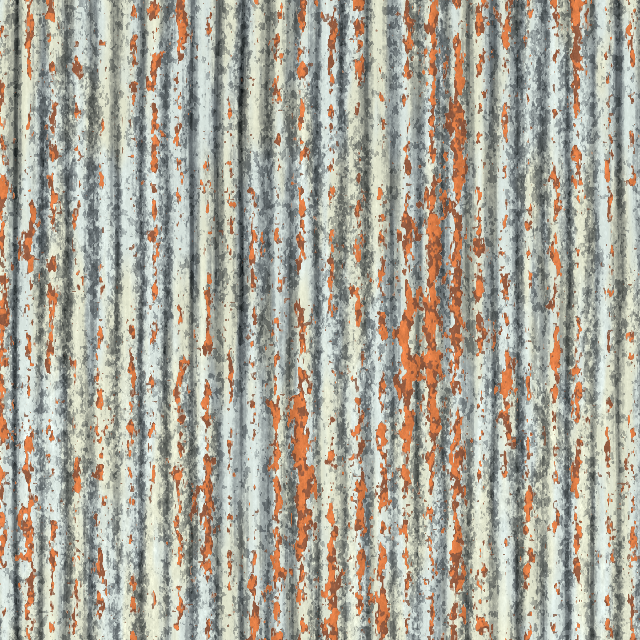
Write a WebGL 1 fragment shader that draws this texture.

```glsl
precision highp float;
uniform vec2 u_resolution;

const float RIDGES = 25.5;
const float PHASE = 0.37;
const float TAU = 6.28319;

const vec3 PALE = vec3(0.87, 0.89, 0.86);
const vec3 ZINC = vec3(0.64, 0.66, 0.65);
const vec3 SHADOW = vec3(0.42, 0.44, 0.445);
const vec3 ORANGE = vec3(0.86, 0.49, 0.28);
const vec3 BROWN = vec3(0.56, 0.35, 0.25);
const vec3 TAN = vec3(0.72, 0.59, 0.50);
const vec3 LICHEN = vec3(1.01, 1.0, 0.93);
const vec3 BLUISH = vec3(0.97, 1.0, 1.01);

float hash(vec2 p) {
  vec3 q = fract(p.xyx * 0.1031);
  q += dot(q, q.yzx + 33.33);
  return fract((q.x + q.y) * q.z);
}

float noise(vec2 p) {
  vec2 i = floor(p);
  vec2 f = fract(p);
  f = f * f * (3.0 - 2.0 * f);
  float low = mix(hash(i), hash(i + vec2(1.0, 0.0)), f.x);
  float high = mix(hash(i + vec2(0.0, 1.0)), hash(i + vec2(1.0, 1.0)), f.x);
  return mix(low, high, f.y);
}

float fbm(vec2 p, float gain) {
  float sum = 0.0;
  float total = 0.0;
  float weight = 1.0;
  for (int i = 0; i < 3; i++) {
    sum += weight * noise(p);
    total += weight;
    p = p * 2.0 + 17.3;
    weight *= gain;
  }
  return sum / total;
}

float bump(float x, float center, float width) {
  float d = (x - center) / width;
  return exp(-d * d);
}

// Rounded crest at the middle of each ridge, with a faint shoulder
float corrugation(float f, float skew) {
  float a = TAU * (f - 0.5 + skew * sin(TAU * f));
  return 0.5 + 0.5 * cos(a) + 0.12 * cos(2.0 * a + 1.2);
}

// Thin line in each groove, varying in depth along its length
float grooveLine(float s, float y) {
  float id = floor(s + 0.5);
  float depth = smoothstep(0.2, 0.8, noise(vec2(id * 5.1, y * 3.0 + id)));
  return depth * (1.0 - smoothstep(0.05, 0.12, abs(s - id)));
}

// Dark joints where sheets overlap, each in a groove
float sheetJoints(float s) {
  float dark = 0.0;
  for (int i = 0; i < 3; i++) {
    float n = float(i);
    dark += bump(s, 1.0 + n * (8.0 + n), 0.09);
  }
  return dark;
}

vec3 metalColor(float tone) {
  vec3 c = mix(SHADOW, ZINC, smoothstep(0.12, 0.46, tone));
  c = mix(c, PALE, smoothstep(0.42, 0.74, tone));
  return c + 0.25 * max(tone - 0.8, 0.0) + 0.5 * min(tone - 0.12, 0.0);
}

// Rust spread over the upper and lower sheets
float rustRegion(float x, float lower) {
  float top = max(bump(x, 0.72, 0.14), 0.75 * bump(x, 0.03, 0.04));
  return mix(top, bump(x, 0.54, 0.29), lower);
}

float rustField(vec2 uv, float id, float f, float lower) {
  float flakes = fbm(uv * vec2(95.0, 46.0), 0.75);
  float streak = noise(vec2(id * 3.7, uv.y * 5.0 + id));
  float across = bump(f, 0.38 + 0.34 * hash(vec2(id, 5.0)), 0.2);
  return flakes + 0.36 * (streak - 0.5) + 0.3 * (across - 0.5)
    + 0.15 * (rustRegion(uv.x, lower) - 0.5);
}

void main() {
  vec2 uv = gl_FragCoord.xy / u_resolution;

  // Ridge coordinates with a slight bend along their length
  float s = uv.x * RIDGES + PHASE + 0.14 * (noise(uv * vec2(9.0, 5.0)) - 0.5);
  float id = floor(s);
  float f = fract(s);
  float lower = 1.0 - smoothstep(0.38, 0.54, uv.y + 0.14 * (noise(vec2(s, 3.0)) - 0.5));

  // Shading, long scratches and grain
  float crest = corrugation(f, 0.14 * (noise(vec2(s * 0.6, 8.0)) - 0.5));
  float streaks = fbm(uv * vec2(120.0, 4.0), 0.8);
  float rough = smoothstep(0.3, 0.7, fbm(uv * vec2(22.0, 4.0) + 31.0, 0.5));
  float grain = fbm(uv * vec2(190.0, 120.0) + 9.0, 0.9);
  float tone = 0.33 + 0.48 * crest + 0.09 * lower + 0.6 * (streaks - 0.5);
  tone += mix(0.4, 0.85, rough) * (grain - 0.5);
  tone -= 0.25 * sheetJoints(s) + 0.24 * grooveLine(s, uv.y);

  // Peeled coating with crisp edges, mostly off the crests
  float peel = fbm(uv * vec2(120.0, 75.0) + 41.0, 0.75) + 0.12 * (rough - crest);
  tone -= 0.28 * smoothstep(0.55, 0.6, peel);
  vec3 color = metalColor(tone);

  // Yellowish and bluish weathering
  float tint = fbm(uv * vec2(34.0, 6.0) + 53.0, 0.5);
  color *= mix(BLUISH, LICHEN, smoothstep(0.36, 0.68, tint));

  // Dark pits, denser beside the rust
  float rust = rustField(uv, id, f, lower);
  float pits = noise(uv * vec2(230.0, 180.0) + 71.0) + 0.7 * (rust - 0.5);
  color = mix(color, BROWN * 0.85, 0.75 * smoothstep(0.84, 0.93, pits));

  // Stained rims around flaked rust
  color = mix(color, TAN, 0.75 * smoothstep(0.63, 0.66, rust));
  float patches = fbm(uv * vec2(100.0, 70.0) + 23.0, 0.7);
  vec3 rustColor = mix(BROWN, ORANGE, smoothstep(0.44, 0.56, patches + 0.5 * (rust - 0.74)));
  rustColor *= 0.9 + 0.14 * crest + 0.3 * (grain - 0.5);
  color = mix(color, rustColor, smoothstep(0.67, 0.69, rust));

  gl_FragColor = vec4(clamp(color, 0.0, 1.0), 1.0);
}
```
